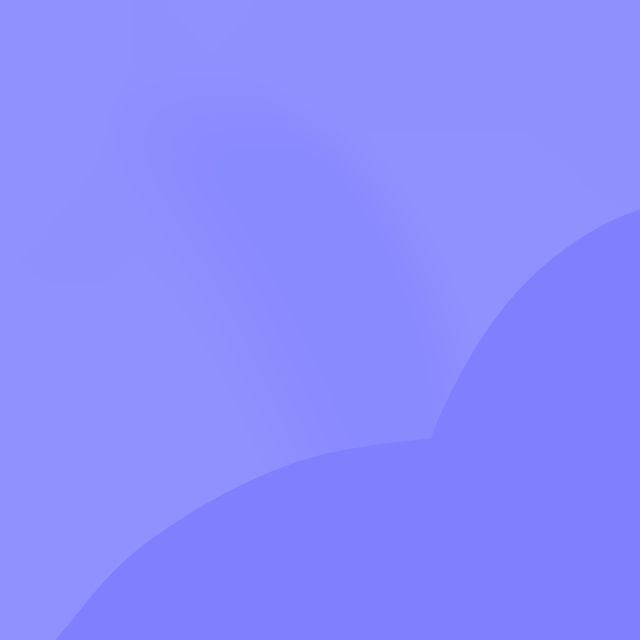
A Shadertoy shader for this texture map:

```glsl
// Soft periwinkle normal map: a pale, gently folded surface meets a flat
// region bounded by two curved lobes. The lobes are splines through evenly
// spaced heights; the folds are smooth bands with curved borders.

const vec3 FLAT_COLOR = vec3(0.502, 0.502, 1.0);
const vec3 PALE_COLOR = vec3(0.566, 0.566, 0.995);
const vec3 FOLD_COLOR = vec3(0.541, 0.541, 1.0);

const float LOBE_START = 0.087;   // left end of the lower lobe
const float LOBE_MEET = 0.673;    // corner between the lobes
const float LOBE_END = 1.0;
const int SEGMENTS = 6;

// Heights at even steps, with one guide value beyond each end.
const float LOWER_LOBE[9] = float[9](
    -0.12, 0.0, 0.1146, 0.1888, 0.2435, 0.2826, 0.3034, 0.315, 0.325);
const float UPPER_LOBE[9] = float[9](
    0.14, 0.315, 0.430, 0.513, 0.573, 0.617, 0.650, 0.673, 0.690);

// Catmull-Rom height (x) and slope (y) along a lobe.
vec2 lobe(float heights[9], float x, float start, float end) {
    float scale = float(SEGMENTS) / (end - start);
    float s = (x - start) * scale;
    int i = clamp(int(floor(s)), 0, SEGMENTS - 1);
    float t = s - float(i);
    float a = heights[i], b = heights[i + 1];
    float c = heights[i + 2], d = heights[i + 3];
    float k1 = 0.5 * (c - a);
    float k2 = a - 2.5 * b + 2.0 * c - 0.5 * d;
    float k3 = 0.5 * (d - a) + 1.5 * (b - c);
    return vec2(b + t * (k1 + t * (k2 + t * k3)),
                (k1 + t * (2.0 * k2 + 3.0 * t * k3)) * scale);
}

// Approximate signed distance to the flat region, negative inside.
float flatRegion(vec2 p) {
    vec2 low = lobe(LOWER_LOBE, clamp(p.x, LOBE_START, LOBE_MEET), LOBE_START, LOBE_MEET);
    vec2 high = lobe(UPPER_LOBE, clamp(p.x, LOBE_MEET, LOBE_END), LOBE_MEET, LOBE_END);
    float dLow = (p.y - low.x) / sqrt(1.0 + low.y * low.y);
    float dHigh = (p.y - high.x) / sqrt(1.0 + high.y * high.y);
    dLow = max(dLow, LOBE_START - p.x);
    dHigh = max(dHigh, LOBE_MEET - p.x);
    return min(dLow, dHigh);
}

// Broad dark fold: soft on the left, firmer along its bowed right side.
float centralFold(vec2 p) {
    float v = 1.0 - p.y;
    float left = 0.25 + 0.46 * (v - 0.33);
    float right = 0.52 + 0.868 * (v - 0.17) - (v - 0.17) * (v - 0.306);
    float band = smoothstep(left - 0.08, left + 0.18, p.x)
               * (1.0 - smoothstep(right - 0.12, right + 0.02, p.x));
    return band * smoothstep(0.06, 0.30, v);
}

// Faint shading of the smaller folds around the top and sides.
float minorFolds(vec2 p) {
    float v = 1.0 - p.y;
    float arc = 0.203 - 1.6 * (v - 0.075) * (v - 0.075);
    float shade = 0.14 * smoothstep(arc - 0.01, arc + 0.01, p.x)
                * (1.0 - smoothstep(0.15, 0.5, v));
    float wedge = max(abs(p.x - 0.33) - 0.065 + 0.8 * v, v - 0.08);
    shade -= 0.08 * (1.0 - smoothstep(-0.01, 0.01, wedge));
    shade += 0.10 * (1.0 - smoothstep(0.02, 0.16, length(p - vec2(0.03, 0.90))));
    shade += 0.12 * (1.0 - smoothstep(0.04, 0.28, length((p - vec2(0.12, 0.57)) * vec2(1.0, 0.7))));
    shade += 0.06 * smoothstep(-0.02, 0.02, p.x - 0.74 - 0.9 * (v - 0.10));
    return shade;
}

void mainImage(out vec4 fragColor, in vec2 fragCoord) {
    vec2 p = fragCoord / iResolution.xy;
    float pixel = 1.0 / min(iResolution.x, iResolution.y);

    float fold = clamp(centralFold(p) + minorFolds(p), 0.0, 1.0);
    vec3 color = mix(PALE_COLOR, FOLD_COLOR, fold);

    float edge = smoothstep(-0.75 * pixel, 0.75 * pixel, flatRegion(p));
    fragColor = vec4(mix(FLAT_COLOR, color, edge), 1.0);
}
```
